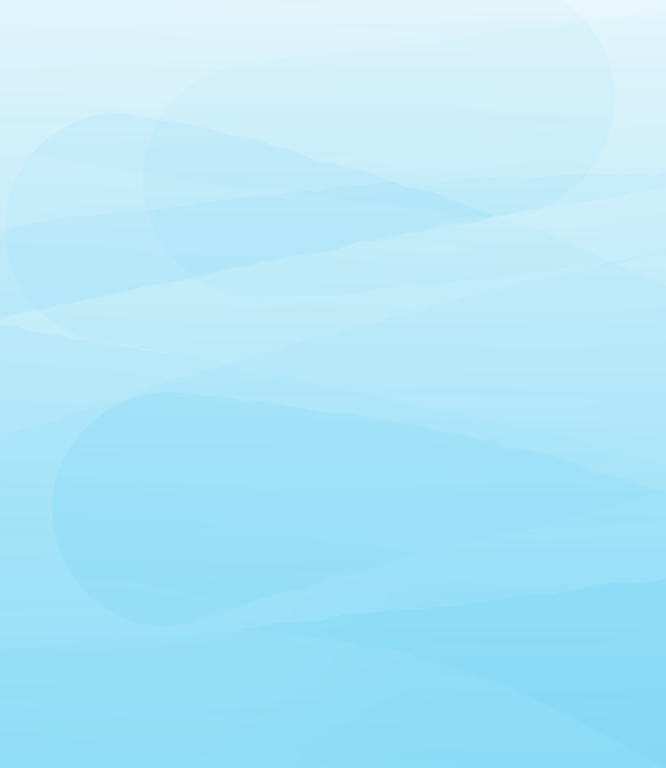
This background is drawn by a Shadertoy shader. Its source:

```glsl
const vec3 DEEP_BLUE = vec3(0.64, 0.893, 0.974);
const vec3 PALE_SKY = vec3(0.91, 0.968, 0.985);
const vec3 SHADE = vec3(1.0, 0.34, 0.05);

float hash(vec2 p) {
    return fract(sin(dot(p, vec2(127.1, 311.7))) * 4375.85);
}

float noise(vec2 p) {
    vec2 cell = floor(p);
    vec2 f = fract(p);
    f = f * f * (3.0 - 2.0 * f);
    float low = mix(hash(cell), hash(cell + vec2(1.0, 0.0)), f.x);
    float high = mix(hash(cell + vec2(0.0, 1.0)), hash(cell + 1.0), f.x);
    return mix(low, high, f.y);
}

// Small brush-like irregularity along an edge
float wobble(float x, float seed) {
    float broad = noise(vec2(x * 19.0, seed)) - 0.5;
    float fine = noise(vec2(x * 53.0, seed + 7.0)) - 0.5;
    return 0.006 * broad + 0.004 * fine;
}

float cover(float signedDistance) {
    return smoothstep(-0.0013, 0.0013, signedDistance);
}

// Coverage below a bowed line from a to b
float below(vec2 p, vec2 a, vec2 b, float bow, float seed) {
    float t = clamp((p.x - a.x) / (b.x - a.x), 0.0, 1.0);
    float height = mix(a.y, b.y, t) + 4.0 * bow * t * (1.0 - t);
    return cover(height + wobble(p.x, seed) - p.y);
}

// Band with one round end; top and bottom hold slope and curvature
float roundBand(vec2 p, vec2 center, float radius, float side,
                vec2 top, vec2 bottom, float seed) {
    vec2 d = p - center;
    d.x *= side;
    float disc = cover(radius - length(d));
    float run = max(d.x, 0.0);
    float ease = smoothstep(0.0, 0.08, run);
    float upper = radius + run * (top.x + top.y * run) + ease * wobble(p.x, seed);
    float lower = -radius + run * (bottom.x + bottom.y * run)
                + ease * wobble(p.x, seed + 3.0);
    float body = cover(upper - d.y) * cover(d.y - lower);
    return mix(disc, body, step(0.0, d.x));
}

void mainImage(out vec4 fragColor, in vec2 fragCoord) {
    vec2 p = fragCoord / iResolution.y;
    p.x *= 0.8672 * iResolution.y / iResolution.x;

    // Vertical wash with faint horizontal streaks
    vec3 color = mix(DEEP_BLUE, PALE_SKY, p.y * mix(0.6, 1.0, p.y));
    float streaks = noise(p * vec2(3.0, 65.0)) - 0.5;
    streaks += 0.5 * noise(p * vec2(7.0, 150.0)) - 0.25;
    color += 0.009 * streaks * SHADE;

    // Upper rounded bands
    float highBand = roundBand(p, vec2(0.339, 0.766), 0.153, 1.0,
        vec2(0.12, 0.0), vec2(0.05, 0.1), 1.0);
    float rightBand = roundBand(p, vec2(0.647, 0.872), 0.153, -1.0,
        vec2(0.0), vec2(-0.2, 0.0), 12.0);
    float leftBand = roundBand(p, vec2(0.156, 0.703), 0.15, 1.0,
        vec2(-0.18, -0.19), vec2(-0.18, -0.06), 23.0);

    // Long crossing strokes
    float crossing = below(p, vec2(0.0, 0.7), vec2(0.867, 0.776), 0.016, 31.0)
        * (1.0 - below(p, vec2(0.0, 0.585), vec2(0.867, 0.758), 0.004, 37.0));
    float wedge = leftBand
        * (1.0 - below(p, vec2(0.0, 0.805), vec2(0.625, 0.718), -0.004, 41.0));
    float falling = below(p, vec2(0.0, 0.577), vec2(0.867, 0.395), 0.012, 26.0);
    float rising = below(p, vec2(0.0, 0.43), vec2(0.867, 0.674), 0.014, 47.0);

    // Lower rounded band, blending into a broad fill on the right
    float fade = smoothstep(0.25, 0.6, p.x);
    float lowBand = roundBand(p, vec2(0.221, 0.336), 0.153, 1.0,
        vec2(-0.07, -0.21), vec2(0.3, -0.04), 53.0);
    float lowFill = fade
        * below(p, vec2(0.221, 0.489), vec2(0.867, 0.36), 0.0215, 53.0);
    float lowLight = lowBand
        * below(p, vec2(0.098, 0.251), vec2(0.417, 0.195), 0.003, 59.0);

    // Water-like wedge at the base
    float floorWash = below(p, vec2(0.0, 0.151), vec2(0.867, 0.245), -0.002, 61.0);
    float lowWedge = floorWash
        * (1.0 - below(p, vec2(0.26, 0.18), vec2(0.867, 0.0), 0.047, 67.0));

    // Translucent layers
    float depth = 0.02 * highBand + 0.025 * rightBand + 0.022 * leftBand;
    depth += 0.03 * crossing + 0.02 * wedge;
    depth += 0.038 * falling + 0.022 * rising;
    depth += 0.04 * lowBand * (1.0 - 0.75 * fade) + 0.025 * lowFill;
    depth -= 0.012 * lowLight;
    depth += 0.014 * floorWash + 0.022 * lowWedge;
    color -= depth * SHADE;

    fragColor = vec4(clamp(color, 0.0, 1.0), 1.0);
}
```
